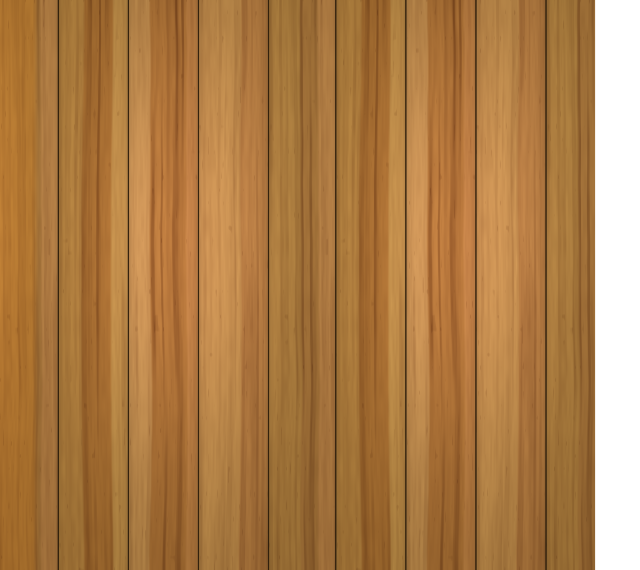
Reproduce this texture procedurally as a Shadertoy shader.

```glsl
// Vertical timber planks in two repeating, softly lit panels, with a white margin on the right.

#define PANEL_WIDTH 0.4336   // one repeat of four planks, in canvas widths
#define PANEL_START 0.0911   // first gap of the first full repeat
#define PLANK_PITCH 0.2525   // plank spacing, in panel widths
#define GAP_WIDTH 0.0020     // dark joint, in canvas widths
#define WOOD_END 0.930       // where the white margin begins
#define GRAIN_BEND 0.022     // sideways drift of the grain
#define STREAK_DEPTH 0.30    // contrast of the dark growth rings
#define LIGHT_BASE 0.85
#define LIGHT_GAIN 0.27
#define ORANGE_WOOD vec3(0.76, 0.50, 0.21)
#define GAP_COLOR vec3(0.17, 0.11, 0.04)

// Colour of each lengthwise band of wood, and its right edge in panel widths
const int BANDS = 11;
const vec4 bands[BANDS] = vec4[BANDS](
    vec4(0.73, 0.52, 0.26, 0.090), vec4(0.65, 0.42, 0.19, 0.195),
    vec4(0.74, 0.54, 0.28, 0.2525), vec4(0.76, 0.55, 0.31, 0.336),
    vec4(0.65, 0.42, 0.20, 0.465), vec4(0.73, 0.49, 0.26, 0.505),
    vec4(0.74, 0.53, 0.29, 0.655), vec4(0.70, 0.47, 0.25, 0.7575),
    vec4(0.71, 0.51, 0.26, 0.870), vec4(0.66, 0.45, 0.23, 0.934),
    vec4(0.75, 0.52, 0.29, 1.0));

float hash(vec2 p) {
    vec3 q = fract(p.xyx * 0.1031);
    q += dot(q, q.yzx + 33.33);
    return fract((q.x + q.y) * q.z);
}

float noise(vec2 p) {
    vec2 cell = floor(p), f = fract(p);
    f = f * f * (3.0 - 2.0 * f);
    return mix(mix(hash(cell), hash(cell + vec2(1, 0)), f.x),
               mix(hash(cell + vec2(0, 1)), hash(cell + vec2(1, 1)), f.x), f.y);
}

// Blend the bands from left to right with slightly soft borders
vec3 bandColor(float x) {
    vec3 color = bands[0].rgb;
    for (int i = 1; i < BANDS; i++)
        color = mix(color, bands[i].rgb,
                    smoothstep(-0.005, 0.005, x - bands[i - 1].w));
    return color;
}

// Darkening from broad tone, growth rings, fibres and sparse pores
float grain(float x, float y, float streak) {
    float tone = noise(vec2(x * 24.0, y * 1.3)) - 0.5;
    float rings = smoothstep(0.42, 0.85, noise(vec2(x * 95.0, y * 1.8 + 7.0)));
    float lines = smoothstep(0.66, 0.95, noise(vec2(x * 60.0 + 31.0, y * 2.5)));
    float fibre = noise(vec2(x * 170.0, y * 28.0)) - 0.5;
    float pores = smoothstep(0.88, 1.0, noise(vec2(x * 150.0 + 9.0, y * 45.0)));
    return 0.09 * tone + STREAK_DEPTH * (rings - 0.25) * mix(0.22, 0.8, streak)
         + 0.10 * lines + 0.07 * fibre + 0.10 * pores;
}

void mainImage(out vec4 fragColor, in vec2 fragCoord) {
    vec2 uv = fragCoord / iResolution.xy;
    float pixel = 1.0 / iResolution.x;
    float x = fract((uv.x - PANEL_START) / PANEL_WIDTH);

    // Position inside the plank; the last plank of a panel is narrower
    float plank = min(floor(x / PLANK_PITCH), 3.0);
    float left = plank * PLANK_PITCH;
    float right = plank < 2.5 ? left + PLANK_PITCH : 1.0;
    float across = (x - left) / (right - left);

    // Grain drifts along the plank but stays straight at the joints
    float drift = noise(vec2(plank * 17.0 + 3.0, uv.y * 3.2)) - 0.5
                + 0.3 * (noise(vec2(plank * 11.0 + 5.0, uv.y * 9.0)) - 0.5);
    float bent = x + GRAIN_BEND * drift * 4.0 * across * (1.0 - across);

    // Wood; the outermost left plank is more orange
    vec3 color = bandColor(bent);
    float streak = 1.0 - smoothstep(0.65, 0.73, color.r);
    float outer = 1.0 - smoothstep(0.050, 0.062, uv.x);
    color = mix(color, ORANGE_WOOD, outer);
    streak *= 1.0 - outer;
    color *= 1.0 - grain(bent, uv.y, streak) * vec3(0.75, 1.0, 1.2);

    // A glow in the middle of each panel, fading to an olive shade
    vec2 fromGlow = vec2(fract(x + 0.066) - 0.5, uv.y - 0.58);
    float glow = exp(-6.0 * dot(fromGlow, fromGlow));
    color *= LIGHT_BASE + LIGHT_GAIN * glow;
    color *= mix(vec3(0.98, 0.99, 0.93), vec3(1.0, 1.0, 1.06), glow);

    // Joints with a faint shadow beside them
    float joint = min(x - left, right - x) * PANEL_WIDTH;
    color *= 1.0 - 0.18 * exp(-joint / 0.0025);
    float gap = 1.0 - smoothstep(-0.5, 0.5, (joint - 0.5 * GAP_WIDTH) / pixel);
    color = mix(color, GAP_COLOR, gap * 0.92);

    // White margin
    float margin = smoothstep(-0.5, 0.5, (uv.x - WOOD_END) / pixel);
    fragColor = vec4(mix(color, vec3(1.0), margin), 1.0);
}
```
